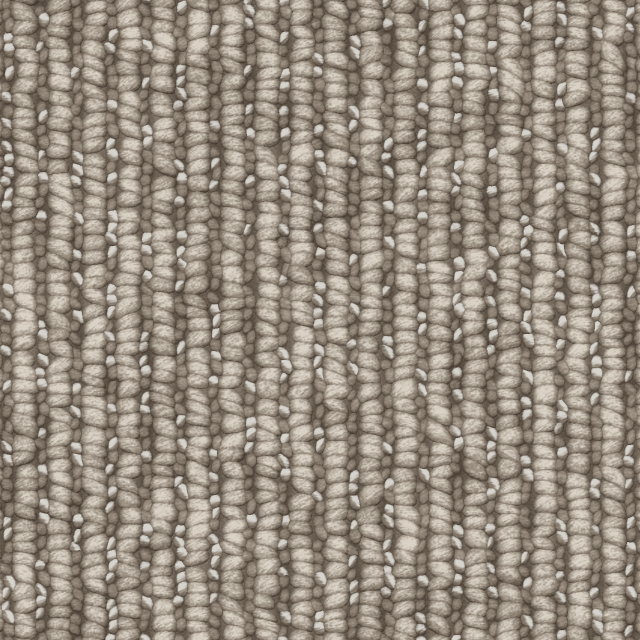
This texture is drawn by a WebGL 1 fragment shader. Its source:

```glsl
precision highp float;
// Looped wool carpet: vertical ribs of plump yarn loops with pale flecked knots in the grooves.

uniform vec2 u_resolution;

const float RIBS = 18.5;          // ribs across the canvas; one rib pitch is the unit
const float FIRST_RIB = 0.72;     // centre of the first rib
const float LOOP_PITCH = 0.40;    // spacing of loops along a rib
const float KNOT_PITCH = 0.35;    // spacing of knots along a groove
const vec2 LOOP_HALF = vec2(0.415, 0.285);
const vec2 KNOT_HALF = vec2(0.170, 0.215);
const float ROUNDNESS = 0.70;     // lower is a blunter strand, higher is a softer one
const float WOBBLE = 0.17;        // sideways wander of the ribs
const float DROOP = 0.35;         // how far loop ends hang down
const float GROOVE_SHADE = 0.66;  // light left at the bottom of a groove
const float PALE_SHARE = 0.36;    // share of knots with pale yarn
const float FIBRE = 0.30;         // strength of the fibre streaks
const float GRAIN = 0.26;         // strength of the fine fuzz

const vec3 SHADOW = vec3(0.265, 0.220, 0.180);
const vec3 WOOL = vec3(0.570, 0.525, 0.470);
const vec3 WOOL_LIGHT = vec3(0.855, 0.825, 0.775);
const vec3 PALE_YARN = vec3(0.840, 0.830, 0.805);

struct Surface {
  float top;      // height of the uppermost strand
  float next;     // height of the strand below it
  vec3 normal;
  vec2 local;     // offset from the strand centre
  vec4 seed;
  float knot;     // 1 for knots, 0 for loops
};

vec4 hash4(vec2 p) {
  vec4 q = fract(p.xyxy * vec4(0.1031, 0.1030, 0.0973, 0.1099));
  q += dot(q, q.wzxy + 33.33);
  return fract((q.xxyz + q.yzzw) * q.zywx);
}

float noise(vec2 p) {
  vec2 i = floor(p), f = fract(p);
  f = f * f * (3.0 - 2.0 * f);
  float low = mix(hash4(i).x, hash4(i + vec2(1.0, 0.0)).x, f.x);
  float high = mix(hash4(i + vec2(0.0, 1.0)).x, hash4(i + 1.0).x, f.x);
  return mix(low, high, f.y);
}

// Adds one rounded strand, keeping the two highest layers.
void addStrand(inout Surface s, vec2 d, vec2 halfSize, float base, float relief, vec4 seed, float knot) {
  vec2 n = d / halfSize;
  float r = pow(abs(n.x), 2.3) + n.y * n.y;
  if (r >= 1.0) return;
  float z = pow(1.0 - r, ROUNDNESS);
  float h = base + relief * z;
  if (h > s.top) {
    s = Surface(h, s.top, vec3(n, z), d, seed, knot);
  } else {
    s.next = max(s.next, h);
  }
}

// Sideways drift of a rib or groove at height y.
float wander(float column, float y) {
  return WOBBLE * (noise(vec2(column * 7.3 + 40.0, y * 1.1)) - 0.5);
}

// Loops of one rib near p.
void addRib(inout Surface s, vec2 p, float rib) {
  float x = p.x - rib - wander(rib, p.y);
  float y = p.y / LOOP_PITCH + 10.0 * hash4(vec2(rib, 3.0)).x
          + 0.9 * noise(vec2(rib * 5.7 + 90.0, p.y * 0.9));
  for (int j = -1; j <= 1; j++) {
    float row = floor(y) + float(j);
    vec4 seed = hash4(vec2(rib + 31.0, row + 57.0));
    float stray = smoothstep(0.86, 0.96, seed.w);
    vec2 d = vec2(x - 0.12 * (seed.x - 0.5),
                  (y - row - 0.5 - 0.36 * (seed.y - 0.5)) * LOOP_PITCH);
    d.y += d.x * (seed.z - 0.40) * (0.75 + 0.5 * stray) + DROOP * d.x * d.x;
    vec2 halfSize = LOOP_HALF * (0.89 + 0.18 * seed.wx + 0.12 * stray);
    addStrand(s, d, halfSize, 0.17 + 0.07 * seed.y, 0.36, seed, 0.0);
  }
}

// Small knots in the groove centred at x = groove.
void addGroove(inout Surface s, vec2 p, float groove) {
  float y = p.y / KNOT_PITCH + 10.0 * hash4(vec2(groove, 17.0)).x;
  for (int j = -1; j <= 1; j++) {
    float row = floor(y) + float(j);
    vec4 seed = hash4(vec2(groove + 71.0, row + 23.0));
    vec2 d = vec2(p.x - groove - 0.14 * (seed.x - 0.5),
                  (y - row - 0.5 - 0.35 * (seed.y - 0.5)) * KNOT_PITCH);
    d.y += d.x * (seed.z - 0.5) * 1.1;
    addStrand(s, d, KNOT_HALF * (0.82 + 0.35 * seed.zx), 0.22 + 0.13 * seed.y, 0.20, seed, 1.0);
  }
}

vec3 carpet(vec2 p) {
  Surface s = Surface(0.0, 0.0, vec3(0.0, 0.0, 0.3), vec2(0.0), vec4(0.0), 0.0);
  float left = floor(p.x);
  addRib(s, p, left);
  addRib(s, p, left + 1.0);
  addGroove(s, p, left + 0.5);

  // Light from above with soft creases between strands
  float lit = 0.13 + 0.71 * s.normal.z + 0.15 * s.normal.y - 0.06 * s.normal.x;
  lit *= mix(0.82, 1.0, smoothstep(0.0, 0.12, s.top - s.next));
  lit *= 0.91 + 0.18 * s.seed.x;

  // Twisted fibres, fuzz and broad worn patches
  vec2 d = s.local;
  float twist = noise(vec2(d.x * 5.0 + d.y * 8.0, d.y * 27.0 - d.x * 11.0) + s.seed.xy * 60.0 + 20.0);
  float fuzz = noise(p * vec2(23.0, 27.0) + 80.0);
  lit += (FIBRE * (twist - 0.5) + GRAIN * (fuzz - 0.5)) * (0.4 + 0.6 * s.normal.z);
  lit += 0.17 * (noise(p * 0.8 + 60.0) - 0.5);

  // Shade gathers in the grooves that follow the nearest rib
  float rib = floor(p.x + 0.5);
  float depth = smoothstep(0.20, 0.45, abs(p.x - rib - 0.6 * wander(rib, p.y)));
  float woolLit = lit * mix(1.06, GROOVE_SHADE, depth);
  vec3 color = mix(SHADOW, WOOL, smoothstep(-0.04, 0.62, woolLit));
  color = mix(color, WOOL_LIGHT, smoothstep(0.48, 1.06, woolLit));

  // Pale yarn wraps part of some knots
  float wrap = smoothstep(-0.09, 0.06, d.y + d.x * (s.seed.z - 0.5) * 2.5 + 0.08 * (twist - 0.5));
  float pale = s.knot * step(s.seed.w, PALE_SHARE) * wrap;
  vec3 paleColor = mix(SHADOW, PALE_YARN, smoothstep(-0.05, 0.75, lit));
  return mix(color, paleColor, pale);
}

void main() {
  vec3 color = vec3(0.0);
  for (int i = 0; i < 4; i++) {  // 2 by 2 samples smooth the edges
    vec2 cell = vec2(mod(float(i), 2.0), floor(float(i) * 0.5));
    vec2 uv = (gl_FragCoord.xy + 0.6 * (cell - 0.5)) / u_resolution.y;
    color += carpet(uv * RIBS - vec2(FIRST_RIB, 0.0));
  }
  gl_FragColor = vec4(color * 0.25, 1.0);
}
```
